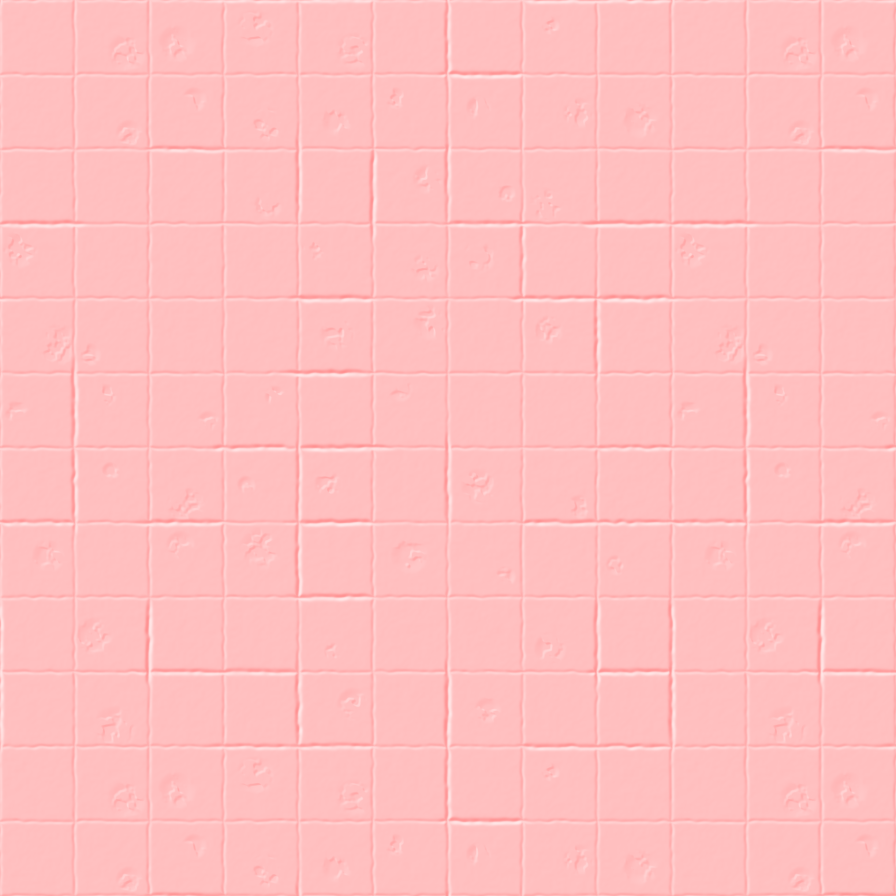
Write a WebGL 2 fragment shader that draws this texture.

```glsl
#version 300 es
precision highp float;
// Pink square wall tiles with embossed, unevenly deep joints and small chips.

#define TILES 12.0               // tiles across and down
#define PERIOD vec2(9.0, 10.0)   // tiles before the wear repeats
#define JOINT_WIDTH 0.027        // joint half width, in tiles
#define FAINT_DEPTH 0.085
#define DEEP_DEPTH 0.22
#define DEEP_SHARE 0.25          // share of tile sides with a deep joint
#define CHIP_SHARE 0.6           // share of tiles with a chip
#define CHIP_DEPTH 0.09
#define GRAIN_DEPTH 0.012
#define RELIEF_STEP 0.012        // half the distance between height samples

uniform vec2 u_resolution;
out vec4 fragColor;

const vec3 SHADOW = vec3(1.0, 0.50, 0.50);
const vec3 GLAZE = vec3(1.0, 0.75, 0.75);
const vec3 HIGHLIGHT = vec3(1.0, 0.97, 0.97);

float hash(vec2 p, float seed) {
    vec3 q = fract(vec3(p.xyx + seed * 7.31) * 0.1031);
    q += dot(q, q.yzx + 33.33);
    return fract((q.x + q.y) * q.z);
}

// Value noise that wraps together with the wear.
float noise(vec2 p, float frequency, float seed) {
    vec2 wrap = PERIOD * frequency;
    p *= frequency;
    vec2 cell = floor(p), f = fract(p);
    f = f * f * (3.0 - 2.0 * f);
    vec2 a = mod(cell, wrap), b = mod(cell + 1.0, wrap);
    return mix(mix(hash(a, seed), hash(vec2(b.x, a.y), seed), f.x),
               mix(hash(vec2(a.x, b.y), seed), hash(b, seed), f.x), f.y);
}

// Depth of the joints across one axis; along is 0 for horizontal, 1 for vertical.
float joints(vec2 p, int along) {
    int across = 1 - along;
    float seed = 1.0 + float(along);
    float line = floor(p[across] + 0.5);
    float wobble = (noise(p, 9.0, seed + 2.0) - 0.5) * 0.022;
    float d = p[across] - line + wobble;

    // Deep stretches run a little past the crossings and taper off.
    float deep = 0.0;
    for (int i = -1; i <= 1; i++) {
        vec2 side;
        side[along] = floor(p[along]) + float(i);
        side[across] = line;
        vec2 id = mod(side, PERIOD);
        float middle = side[along] + 0.5 + 0.3 * (hash(id, seed + 4.0) - 0.5);
        float reach = 1.0 - smoothstep(0.38, 0.66, abs(p[along] - middle));
        float strength = 0.55 + 0.45 * hash(id, seed + 6.0);
        deep = max(deep, step(hash(id, seed), DEEP_SHARE) * reach * strength);
    }
    float ragged = 0.65 + 0.7 * noise(p, 13.0, seed + 8.0);
    float width = JOINT_WIDTH * (0.85 + 0.3 * deep);
    return (FAINT_DEPTH + DEEP_DEPTH * deep) * ragged * exp(-d * d / (width * width));
}

// Broken patch inside some of the tiles.
float chips(vec2 p) {
    vec2 id = mod(floor(p), PERIOD), f = fract(p);
    vec2 centre = 0.2 + 0.6 * vec2(hash(id, 12.0), hash(id, 13.0));
    float radius = mix(0.12, 0.30, hash(id, 14.0));
    vec2 margin = min(f, 1.0 - f);
    float patchMask = (1.0 - smoothstep(0.4, 1.0, length(f - centre) / radius))
                    * smoothstep(0.02, 0.08, min(margin.x, margin.y))
                    * step(hash(id, 15.0), CHIP_SHARE);
    float crumbs = 0.65 * noise(p, 9.0, 16.0) + 0.35 * noise(p, 19.0, 17.0);
    return CHIP_DEPTH * patchMask * smoothstep(0.42, 0.62, crumbs);
}

float height(vec2 p) {
    float grain = noise(p, 8.0, 20.0) + 0.6 * noise(p, 20.0, 21.0);
    return GRAIN_DEPTH * grain - max(joints(p, 0), joints(p, 1)) - chips(p);
}

// Light from the upper left, read as a difference of heights.
vec3 surface(vec2 p) {
    vec2 offset = RELIEF_STEP * vec2(1.0, -1.0);
    float relief = height(p + offset) - height(p - offset);
    vec3 tint = relief < 0.0 ? SHADOW : HIGHLIGHT;
    return mix(GLAZE, tint, 1.0 - exp(-5.0 * abs(relief)));
}

void main() {
    // Four samples per pixel smooth the edges.
    vec3 colour = vec3(0.0);
    for (int i = 0; i < 4; i++) {
        vec2 shift = vec2(i % 2, i / 2) * 0.5 - 0.25;
        colour += 0.25 * surface((gl_FragCoord.xy + shift) / u_resolution * TILES);
    }
    fragColor = vec4(colour, 1.0);
}
```
